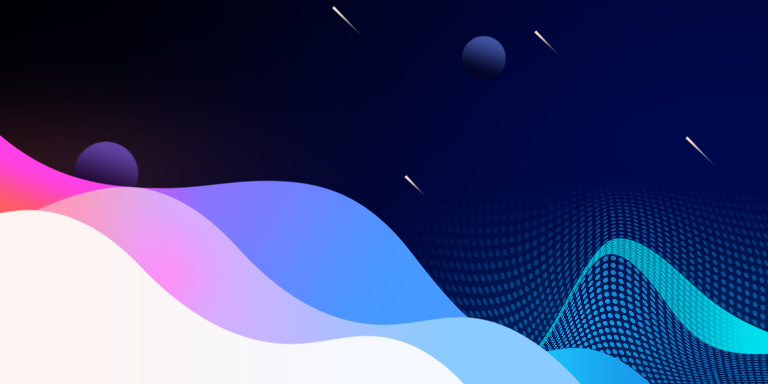
Give the GLSL for this background, as a WebGL 1 fragment shader.

```glsl
precision highp float;
// Night landscape: flowing gradient hills under a dark sky with two planets,
// meteors and a dotted wave. Outlines are cubic Hermite curves; the wave is
// a dot grid stretched between those curves. Canvas height is one unit.
uniform vec2 u_resolution;

// Cubic between two knots, each (x, height, slope).
float bend(vec3 a, vec3 b, float x) {
  float w = b.x - a.x;
  float t = clamp((x - a.x) / w, 0.0, 1.0);
  float s = 1.0 - t;
  return s * s * ((1.0 + 2.0 * t) * a.y + t * w * a.z)
       + t * t * ((3.0 - 2.0 * t) * b.y - s * w * b.z);
}

float ridge(float x, vec3 a, vec3 b, vec3 c, vec3 d, vec3 e, vec3 f) {
  if (x < b.x) return bend(a, b, x);
  if (x < c.x) return bend(b, c, x);
  if (x < d.x) return bend(c, d, x);
  if (x < e.x) return bend(d, e, x);
  return bend(e, f, x);
}

// Antialiased coverage below a height.
float below(float y, float height, float px) {
  return smoothstep(-px, px, height - y);
}

float blob(vec2 p, vec2 centre, vec2 size) {
  vec2 q = (p - centre) / size;
  return exp(-dot(q, q));
}

float dots(vec2 grid, float radius, float blur) {
  float d = length(fract(grid) - 0.5);
  return 1.0 - smoothstep(radius - blur, radius + blur, d);
}

vec3 planet(vec3 base, vec2 p, vec2 centre, float radius, vec3 dark, vec3 lit, float px) {
  vec2 q = (p - centre) / radius;
  float light = smoothstep(-0.8, 1.1, dot(q, vec2(0.3, 0.95)));
  float cover = smoothstep(px, -px, (length(q) - 1.0) * radius);
  return mix(base, mix(dark, lit, light), cover);
}

// Streak tapering from a bright head down to the right.
float meteor(vec2 p, vec2 head, float size, float px) {
  vec2 q = p - head;
  float along = dot(q, vec2(0.7071, -0.7071)) / size;
  float across = abs(q.x + q.y) * 0.7071;
  float width = 0.0035 * (1.0 - clamp(along, 0.0, 1.0));
  float ends = smoothstep(-0.03, 0.02, along) * (1.0 - smoothstep(0.1, 1.0, along));
  return ends * smoothstep(px, -px, across - width);
}

vec3 sky(vec2 p) {
  vec3 col = mix(vec3(0.0, 0.0, 0.025), vec3(0.0, 0.025, 0.25),
                 smoothstep(0.0, 1.9, p.x + 0.75 * (1.0 - p.y)));
  col += vec3(0.0, 0.01, 0.05) * blob(p, vec2(1.9, 0.62), vec2(0.7, 0.3));
  col += vec3(0.17, 0.075, 0.06) * blob(p, vec2(0.1, 0.55), vec2(0.5, 0.18));
  return mix(col, vec3(0.0, 0.13, 0.36), smoothstep(0.55, 0.1, p.y) * smoothstep(0.9, 1.5, p.x));
}

// Dotted sheet above and below a bright ribbon.
vec3 dottedWave(vec3 base, vec2 p, float px) {
  float top = ridge(p.x, vec3(1.0, 0.06, 0.0), vec3(1.42, 0.125, 1.5), vec3(1.61, 0.38, 0.0),
                    vec3(1.82, 0.245, -0.9), vec3(2.0, 0.135, -0.4), vec3(2.2, 0.08, 0.0));
  float low = ridge(p.x, vec3(1.0, 0.05, 0.0), vec3(1.42, 0.11, 1.5), vec3(1.59, 0.338, 0.0),
                    vec3(1.75, 0.19, -1.4), vec3(2.0, 0.078, 0.0), vec3(2.2, 0.07, 0.0));
  float blur = 28.0 * px;
  float column = 55.0 * (p.x + 0.25 * p.y + 0.03 * sin(9.0 * p.y + 4.0 * p.x));

  float rise = (p.y - top) / (0.54 - top);
  float fade = smoothstep(1.0, 0.1, rise) * smoothstep(1.0, 1.35, p.x);
  float upper = dots(vec2(column, 17.0 * rise), 0.3, blur) * fade * step(top, p.y);
  vec3 col = mix(base, vec3(0.03, 0.48, 0.75), 0.62 * upper);

  float under = dots(vec2(column, 18.0 * p.y / low), 0.34, blur) * step(p.y, low);
  float glow = 0.45 + 0.5 * blob(p, vec2(1.53, 0.16), vec2(0.22, 0.2));
  col = mix(col, vec3(0.08, 0.64, 0.94), under * glow);

  float band = below(p.y, top, px) * (1.0 - below(p.y, low, px));
  float grain = dots(vec2(column * 1.3, 9.0 * (p.y - low) / (top - low)), 0.36, blur);
  float solid = mix(0.58, 1.0, smoothstep(1.75, 1.98, p.x));
  return mix(col, vec3(0.0, 0.87, 0.94), band * mix(solid, 1.0, 0.6 * grain));
}

vec3 backHillColor(vec2 p) {
  vec3 warm = mix(vec3(1.0, 0.36, 0.4), vec3(1.0, 0.25, 0.9),
                  smoothstep(0.46, 0.61, p.y + 0.4 * p.x));
  vec3 cool = mix(vec3(0.56, 0.44, 1.0), vec3(0.27, 0.6, 1.0),
                  smoothstep(0.1, 0.95, p.x - 0.6 * p.y));
  return mix(warm, cool, smoothstep(0.2, 0.56, p.x));
}

vec3 middleHillColor(vec2 p) {
  vec3 col = mix(vec3(1.0, 0.6, 0.73), vec3(0.82, 0.69, 1.0), smoothstep(0.12, 0.5, p.x));
  col = mix(col, vec3(0.54, 0.8, 1.0), smoothstep(0.5, 1.25, p.x));
  return mix(col, vec3(1.0, 0.56, 0.97), 0.9 * blob(p, vec2(0.42, 0.28), vec2(0.13, 0.14)));
}

void main() {
  vec2 p = gl_FragCoord.xy / u_resolution.y;
  float px = 1.0 / u_resolution.y;
  vec3 col = sky(p);
  col = planet(col, p, vec2(0.276, 0.547), 0.084, vec3(0.1, 0.0, 0.14), vec3(0.38, 0.27, 0.65), px);
  col = planet(col, p, vec2(1.26, 0.849), 0.057, vec3(0.01, 0.02, 0.16), vec3(0.26, 0.34, 0.65), px);
  float streaks = meteor(p, vec2(0.868, 0.981), 0.12, px) + meteor(p, vec2(1.394, 0.918), 0.095, px)
                + meteor(p, vec2(1.056, 0.541), 0.085, px) + meteor(p, vec2(1.788, 0.642), 0.12, px);
  col = dottedWave(mix(col, vec3(1.0, 0.9, 0.82), streaks), p, px);

  // Hill outlines, from far to near
  float cove = bend(vec3(1.3, 0.05, 0.3), vec3(1.5, 0.094, 0.0), p.x);
  if (p.x > 1.5) cove = bend(vec3(1.5, 0.094, 0.0), vec3(1.74, -0.05, -1.2), p.x);
  float back = ridge(p.x, vec3(0.0, 0.648, -0.85), vec3(0.43, 0.51, 0.0), vec3(0.69, 0.529, 0.0),
                     vec3(1.07, 0.344, -1.3), vec3(1.22, 0.172, -0.9), vec3(1.45, -0.05, -0.9));
  float middle = ridge(p.x, vec3(0.0, 0.41, 0.45), vec3(0.326, 0.513, 0.0), vec3(0.62, 0.354, -1.1),
                       vec3(1.0, 0.154, 0.0), vec3(1.2, 0.174, 0.0), vec3(1.555, -0.05, -1.25));
  float front = ridge(p.x, vec3(0.0, 0.445, 0.15), vec3(0.073, 0.453, 0.0), vec3(0.365, 0.307, -1.05),
                      vec3(0.76, 0.104, 0.0), vec3(0.956, 0.125, 0.0), vec3(1.25, -0.05, -1.3));
  vec3 coveColor = mix(vec3(0.1, 0.74, 0.97), vec3(0.1, 0.6, 0.92), smoothstep(1.4, 1.7, p.x));
  vec3 frontColor = mix(vec3(0.99, 0.955, 0.945), vec3(0.96, 0.975, 1.0), smoothstep(0.0, 1.1, p.x));
  col = mix(col, coveColor, below(p.y, cove, px));
  col = mix(col, backHillColor(p), below(p.y, back, px));
  col = mix(col, middleHillColor(p), below(p.y, middle, px));
  col = mix(col, frontColor, below(p.y, front, px));
  gl_FragColor = vec4(col, 1.0);
}
```
